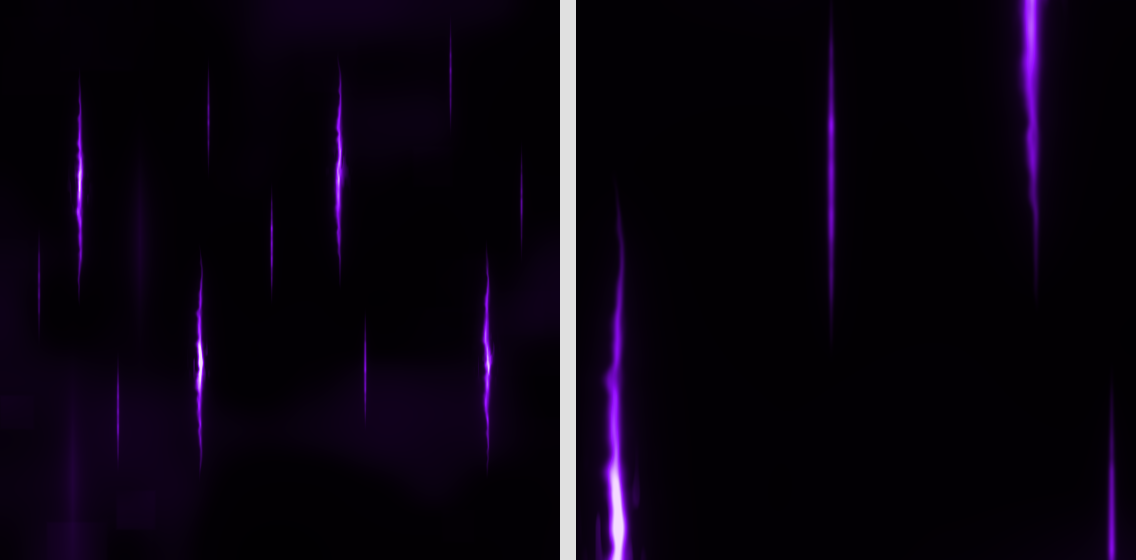
Left: the whole. Right: its middle third, enlarged.
Give the GLSL for this background, as a three.js fragment shader.

```glsl
// Violet streaks of light hanging upright in near-black space.
// Ragged bright streaks and thin needles are stratified by column, over
// soft haze from value noise, dim shafts and faint square patches.

varying vec2 vUv;

const vec3 VIOLET = vec3(0.52, 0.035, 0.90);
const vec3 WHITE_HOT = vec3(0.96, 0.86, 1.0);

const int STREAKS = 4;
const float STREAK_HALF = 0.215;
const float STREAK_WIDTH = 0.0047;
const float HALO_WIDTH = 0.0095;
const float HALO_GAIN = 0.32;
const int HOTTEST = 1;           // the streak with a white centre

const int NEEDLES = 7;
const float NEEDLE_HALF = 0.115;
const float NEEDLE_WIDTH = 0.0021;

const int SHAFTS = 2;
const int PATCHES = 16;
const float PATCH_EDGE = 0.003;
const float HAZE_GAIN = 0.10;
const float BASE_GLOW = 0.008;

float hash(vec2 p) {
  vec3 q = fract(vec3(p.xyx) * 0.1031);
  q += dot(q, q.yzx + 33.33);
  return fract((q.x + q.y) * q.z);
}

float noise(vec2 p) {
  vec2 i = floor(p), f = fract(p);
  f = f * f * (3.0 - 2.0 * f);
  return mix(mix(hash(i), hash(i + vec2(1.0, 0.0)), f.x),
             mix(hash(i + vec2(0.0, 1.0)), hash(i + 1.0), f.x), f.y);
}

float gauss(float x) { return exp(-x * x); }

// 1 at the middle, falling smoothly to 0 at both tips
float taper(float t) {
  float s = max(1.0 - t * t, 0.0);
  return s * s;
}

// Ragged core, halo, side splinters and a hot centre
float streak(vec2 d, float seed, float heat) {
  float fade = taper(d.y / STREAK_HALF);
  float bend = noise(vec2(d.y * 24.0 + 50.0, seed)) - 0.5;
  float fray = noise(vec2(d.y * 90.0 + 90.0, seed + 5.0));
  float x = d.x + bend * 0.005 + (fray - 0.5) * 0.0015;
  float width = STREAK_WIDTH * (0.3 + 0.7 * fade) * (0.7 + 0.5 * fray);
  float grain = 0.75 + 0.6 * noise(vec2(d.x * 330.0, d.y * 65.0) + seed + 40.0);
  float core = gauss(x / width) * pow(fade, 0.65) * grain;
  float halo = HALO_GAIN * exp(-abs(x) / HALO_WIDTH) * fade;
  float strands = noise(vec2(d.x * 260.0, d.y * 48.0) + seed + 70.0);
  float splinters = smoothstep(0.55, 0.9, strands)
                  * gauss(d.x / 0.013) * gauss(d.y / 0.032);
  float flare = heat * gauss(x / (width * 1.1)) * gauss(d.y / 0.035);
  return core + halo + 0.5 * splinters + flare * (0.7 + 0.6 * fray);
}

float streaks(vec2 p) {
  float sum = 0.0;
  for (int i = 0; i < STREAKS; i++) {
    float k = float(i);
    float high = 1.0 - mod(k, 2.0);
    vec2 jitter = vec2(hash(vec2(k, 3.0)), hash(vec2(k, 8.0))) - 0.5;
    vec2 centre = vec2((k + 0.5) / float(STREAKS), mix(0.325, 0.695, high));
    float heat = i == HOTTEST ? 1.5 : 0.3;
    sum += streak(p - centre - jitter * vec2(0.07, 0.08), k * 13.0, heat);
  }
  return sum;
}

float needles(vec2 p) {
  float sum = 0.0;
  for (int i = 0; i < NEEDLES; i++) {
    float k = float(i);
    float x = (k + 0.5 + 0.4 * (hash(vec2(k, 21.0)) - 0.5)) / float(NEEDLES);
    vec2 d = p - vec2(x, 0.13 + 0.75 * fract(0.48 + 0.7 * k));
    float fade = taper(d.y / NEEDLE_HALF);
    float gain = mix(0.4, 0.85, hash(vec2(k, 34.0)));
    float grain = 0.75 + 0.5 * noise(vec2(k * 9.0, d.y * 110.0 + 60.0));
    float line = gauss(d.x / (NEEDLE_WIDTH * (0.5 + 0.5 * fade)));
    sum += gain * fade * (line * grain + 0.12 * exp(-abs(d.x) / 0.005));
  }
  return sum;
}

// Broad blurred columns of dim light
float shafts(vec2 p) {
  float sum = 0.0;
  for (int i = 0; i < SHAFTS; i++) {
    vec2 d = p - vec2(0.13, 0.15) - float(i) * vec2(0.12, 0.42);
    sum += 0.16 * exp(-abs(d.x) / 0.016) * gauss(d.y / 0.13);
  }
  return sum;
}

// Faint squares with crisp edges
float patches(vec2 p) {
  float sum = 0.0;
  for (int i = 0; i < PATCHES; i++) {
    float k = float(i);
    vec2 centre = vec2(hash(vec2(k, 51.0)), hash(vec2(k, 67.0)));
    float halfSize = mix(0.025, 0.08, hash(vec2(k, 83.0)));
    vec2 d = abs(p - centre) - halfSize;
    float inside = 1.0 - smoothstep(-PATCH_EDGE, PATCH_EDGE, max(d.x, d.y));
    float gain = 0.008 + 0.05 * pow(hash(vec2(k, 97.0)), 4.0);
    sum += inside * gain * noise(p * 14.0 + k);
  }
  return sum;
}

void main() {
  float cloud = 0.7 * noise(vUv * 4.0 + 11.0) + 0.3 * noise(vUv * 9.0 + 27.0);
  float haze = BASE_GLOW + 0.02 * cloud + HAZE_GAIN * smoothstep(0.5, 0.9, cloud);
  float energy = haze + patches(vUv) + shafts(vUv) + needles(vUv) + streaks(vUv);
  vec3 colour = VIOLET * min(energy, 1.1);
  colour = mix(colour, WHITE_HOT, smoothstep(0.95, 2.4, energy));
  gl_FragColor = vec4(colour, 1.0);
}
```
